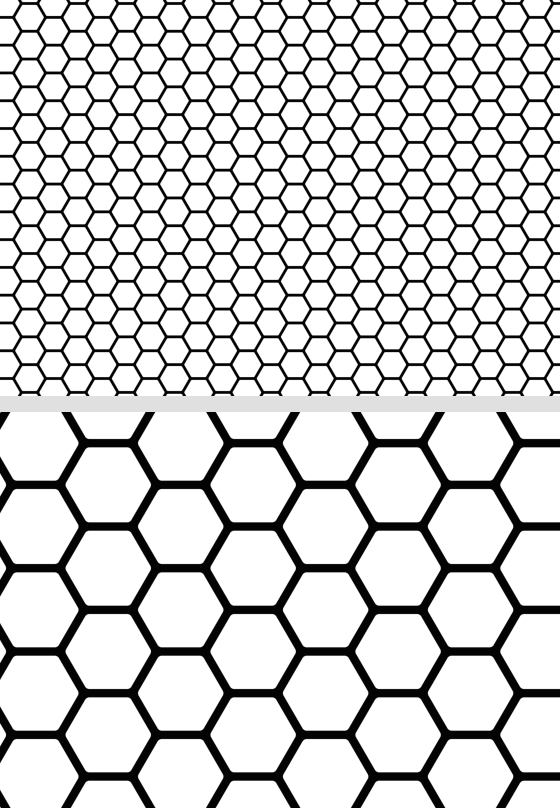
Top, the full canvas; bottom, a detail of the centre.
This pattern is drawn by a WebGL 2 fragment shader. Its source:

```glsl
#version 300 es
precision highp float;
// A honeycomb mesh of black lines on white, made of flat-topped hexagons.
// Each point finds its nearest cell centre on two interleaved grids, and
// a rounded hexagon distance separates the cell from the lines around it.

uniform vec2 u_resolution;
out vec4 fragColor;

const float SQRT3 = 1.7320508;

// Lengths relative to the canvas height
const float PITCH = 0.07015;                // distance between stacked cells
const vec2 ANCHOR = vec2(0.6845, 0.5352);   // centre of one cell
const float STRETCH = 1.004;                // slight widening of the cells

// Lengths relative to the pitch
const float LINE_WIDTH = 0.1;
const float CORNER_RADIUS = 0.06;

const vec3 LINE_COLOR = vec3(0.01);
const vec3 CELL_COLOR = vec3(1.0);

// Offset from the nearest point of a rectangular grid
vec2 gridOffset(vec2 p, vec2 period) {
    return p - period * floor(p / period + 0.5);
}

// Offset from the nearest hexagon centre, for cells of unit height
vec2 hexOffset(vec2 p) {
    vec2 period = vec2(SQRT3, 1.0);
    vec2 a = gridOffset(p, period);
    vec2 b = gridOffset(p - 0.5 * period, period);
    return dot(a, a) < dot(b, b) ? a : b;
}

// Signed distance to a flat-topped hexagon with the given apothem
float hexagonDistance(vec2 p, float apothem) {
    vec2 axis = vec2(-0.5 * SQRT3, 0.5);
    float halfSide = apothem / SQRT3;
    p = abs(p);
    p -= 2.0 * min(dot(axis, p), 0.0) * axis;
    p -= vec2(clamp(p.x, -halfSide, halfSide), apothem);
    return length(p) * sign(p.y);
}

float roundedHexagon(vec2 p, float apothem, float radius) {
    return hexagonDistance(p, apothem - radius) - radius;
}

void main() {
    // Canvas position in units of the pitch
    vec2 p = (gl_FragCoord.xy / u_resolution.y - ANCHOR) / PITCH;
    p.x /= STRETCH;
    float pixel = 1.0 / (u_resolution.y * PITCH);

    // Cell interior, inset by half a line on every side
    float apothem = 0.5 * (1.0 - LINE_WIDTH);
    float d = roundedHexagon(hexOffset(p), apothem, CORNER_RADIUS);

    float line = smoothstep(-0.75 * pixel, 0.75 * pixel, d);
    fragColor = vec4(mix(CELL_COLOR, LINE_COLOR, line), 1.0);
}
```
